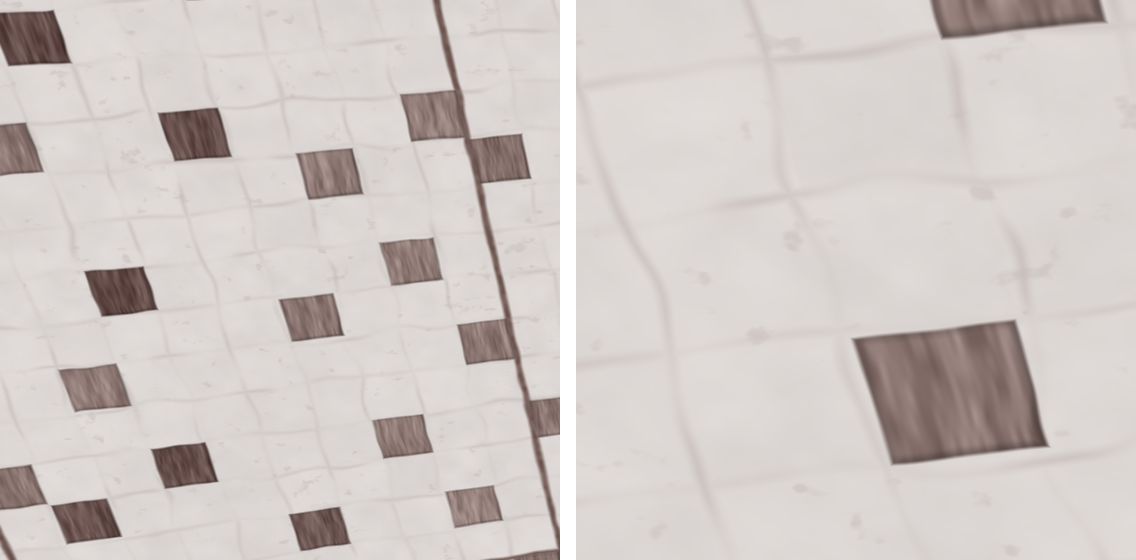
Left, the full canvas; right, a detail of the centre.
A Shadertoy shader for this texture:

```glsl
const vec2 PANEL = vec2(10.0, 14.0);       // tiles per panel
const vec2 PANEL_START = vec2(-9.5, -3.5); // corner of one panel, in tiles
const vec3 WHITE_TILE = vec3(0.865, 0.843, 0.833);
const vec3 GROUT = vec3(0.775, 0.735, 0.722);
const vec3 SEAM = vec3(0.45, 0.355, 0.335);
const vec3 DEEP_BROWN = vec3(0.405, 0.315, 0.30);
const vec3 PALE_BROWN = vec3(0.56, 0.478, 0.46);

// Rows between dark tiles, and the first dark row, for each panel column
const float SPACING[10] = float[](6.0, 14.0, 5.0, 4.5, 99.0, 9.0, 7.0, 6.0, 6.0, 5.5);
const float FIRST[10] = float[](1.0, 8.0, 0.0, -2.0, 50.0, 0.0, 4.0, 1.0, 3.0, -0.2);

float hash(vec2 p) {
    vec3 q = fract(vec3(p.xyx) * 0.1031);
    q += dot(q, q.yzx + 33.33);
    return fract((q.x + q.y) * q.z);
}

float noise(vec2 p) {
    vec2 i = floor(p), f = fract(p);
    f = f * f * (3.0 - 2.0 * f);
    return mix(mix(hash(i), hash(i + vec2(1, 0)), f.x),
               mix(hash(i + vec2(0, 1)), hash(i + vec2(1, 1)), f.x), f.y);
}

float fbm(vec2 p) {
    float sum = 0.0, amplitude = 0.5;
    for (int k = 0; k < 4; k++) {
        sum += amplitude * noise(p);
        p = p * 2.03 + 17.1;
        amplitude *= 0.5;
    }
    return sum;
}

// Perspective from the canvas to tile units, tile centres on integers
vec2 toTiles(vec2 uv) {
    mat3 view = mat3(0.1097, -0.0062, 0.0095,
                     0.0333, 0.0908, 0.0165,
                     0.7747, 0.2070, 1.0);
    vec3 q = inverse(view) * vec3(uv.x, 1.0 - uv.y, 1.0);
    return q.xy / q.z;
}

float band(float dist, float halfWidth, float blur) {
    return 1.0 - smoothstep(halfWidth - blur, halfWidth + blur, dist);
}

bool isDark(float column, float row) {
    float spacing = SPACING[int(column)], first = FIRST[int(column)];
    float k = round((row - first) / spacing);
    return abs(floor(first + spacing * k + 0.5) - row) < 0.5;
}

vec2 seamDistance(vec2 p) {
    vec2 t = mod(p - PANEL_START + 0.5 * PANEL, PANEL);
    return abs(t - 0.5 * PANEL);
}

vec3 whiteSurface(vec2 p, vec2 id, float blur) {
    vec3 color = WHITE_TILE + 0.014 * (hash(id + 71.0) - 0.5);
    color += 0.05 * (fbm(p * 2.3 + 40.0) - 0.47);
    // Faint, broken joints with slightly uneven placement
    vec2 wander = vec2(noise(p * 1.3 + 9.0), noise(p * 1.3 + 55.0)) - 0.5;
    vec2 joint = abs(fract(p + 0.22 * wander) - 0.0);
    joint = abs(joint - 0.5);
    vec2 wear = vec2(noise(p * 1.6 + 23.0), noise(p * 1.6 + 87.0));
    wear = 0.12 + 0.6 * smoothstep(0.3, 0.85, wear);
    float line = max(wear.x * band(joint.x, 0.028, 0.03 + blur),
                     wear.y * band(joint.y, 0.032, 0.035 + blur));
    color = mix(color, GROUT, line);
    // Sparse scuffs
    float scuff = smoothstep(0.65, 0.8, fbm(p * vec2(4.0, 5.0) + 120.0));
    return mix(color, GROUT, 0.5 * scuff);
}

vec3 brownSurface(vec2 p, vec2 id, float column, float blur) {
    float deep = mod(column, 2.0) * step(column, 6.0);
    float tone = mix(0.9, 0.0, deep) + 0.35 * (hash(id + 5.0) - 0.5);
    vec3 color = mix(DEEP_BROWN, PALE_BROWN, tone);
    // Grain running down the tile
    float grain = noise(vec2(p.x * 11.0, p.y * 1.6) + id * 7.0);
    float fine = noise(vec2(p.x * 27.0, p.y * 5.0) + 31.0);
    color += 0.16 * (grain - 0.5) + 0.11 * (fine - 0.5);
    // Shaded rim, strongest along the lower and right sides
    vec2 local = p - id;
    float side = max(abs(local.x), abs(local.y));
    float rim = smoothstep(0.40, 0.47, side);
    float lower = smoothstep(0.38, 0.46, max(local.x, local.y));
    return color * (1.0 - 0.14 * rim - 0.12 * lower);
}

void mainImage(out vec4 fragColor, in vec2 fragCoord) {
    vec2 uv = fragCoord / iResolution.xy;
    vec2 p = toTiles(uv);
    vec2 pixel = fwidth(p);
    float blur = max(pixel.x, pixel.y);
    p += 0.045 * (vec2(noise(p * 3.0), noise(p * 3.0 + 61.0)) - 0.5);

    vec2 id = round(p);
    float column = mod(id.x - ceil(PANEL_START.x), PANEL.x);
    vec3 color = whiteSurface(p, id, blur);

    // Panel seams
    vec2 seam = seamDistance(p);
    float seamMask = max(band(seam.x, 0.06, 0.022 + blur),
                         band(seam.y, 0.045, 0.022 + blur));
    vec3 seamColor = SEAM + 0.12 * (noise(p * 9.0) - 0.5);
    color = mix(color, seamColor, seamMask);

    // Scattered brown tiles
    if (isDark(column, id.y)) {
        vec2 local = abs(p - id);
        float mask = band(max(local.x, local.y), 0.475, 0.012 + 0.8 * blur);
        color = mix(color, brownSurface(p, id, column, blur), mask);
    }
    fragColor = vec4(clamp(color, 0.0, 1.0), 1.0);
}
```
